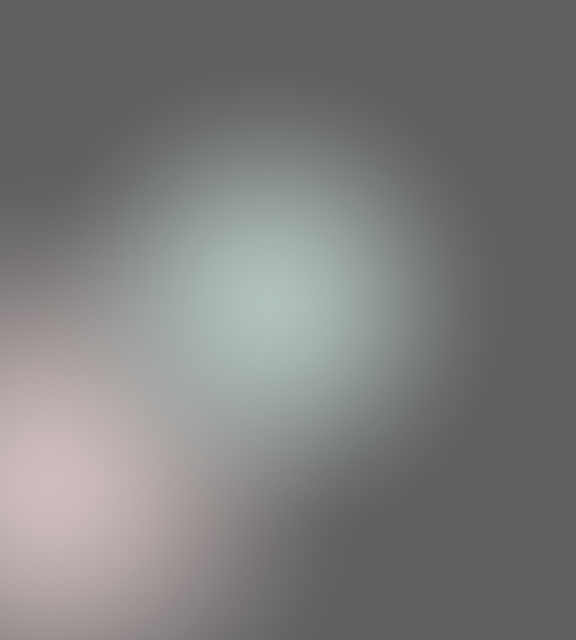
Give the GLSL for this background, as a WebGL 1 fragment shader.

```glsl
precision highp float;

uniform vec2 u_resolution;

const vec3 GREY = vec3(0.378);
const vec3 PINK = vec3(0.805, 0.738, 0.738);
const vec3 MINT = vec3(0.692, 0.754, 0.733);

// Soft round falloff: 1 at the centre, 0 at the radius
float glow(vec2 p, vec2 center, float radius) {
    return 1.0 - smoothstep(0.0, radius, length(p - center));
}

float hash(vec2 p) {
    return fract(sin(dot(p, vec2(12.9898, 78.233))) * 43758.5453);
}

// Sub-level noise that hides banding in the gradients
float dither(vec2 cell) {
    return (hash(cell) - 0.5) / 255.0;
}

void main() {
    // Canvas height is one unit
    vec2 p = gl_FragCoord.xy / u_resolution.y;
    float aspect = u_resolution.x / u_resolution.y;

    // Pink glow at the lower left, mint glow over it near the middle
    vec3 color = GREY;
    color = mix(color, PINK, glow(p, vec2(0.087 * aspect, 0.245), 0.502));
    color = mix(color, MINT, glow(p, vec2(0.464 * aspect, 0.525), 0.388));

    gl_FragColor = vec4(color + dither(gl_FragCoord.xy), 1.0);
}
```
